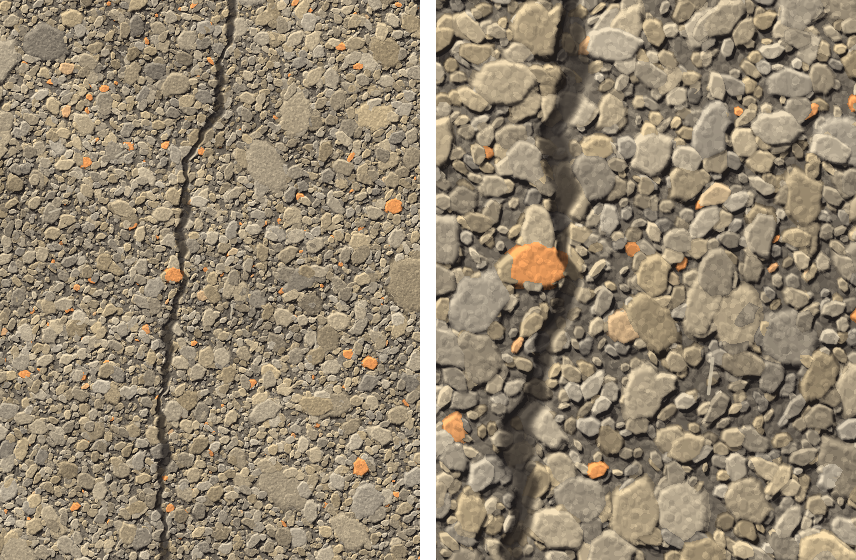
Left, the full canvas; right, a detail of the centre.
Write a Shadertoy shader that draws this texture.

```glsl
// Sunlit weathered asphalt: angular tan and grey stones packed at several sizes,
// split by a wandering crack. Scattered cellular pebbles build a height field,
// which is lit from the upper left with slope shading and short cast shadows.

const vec3 SHADE = vec3(0.23, 0.205, 0.18);
const vec3 SUNLIT = vec3(0.93, 0.85, 0.705);
const vec3 RUST = vec3(1.18, 0.88, 0.66);
const vec3 STRAW = vec3(0.82, 0.77, 0.67);
const vec2 TO_LIGHT = vec2(-0.5, 0.866);

vec3 hash3(vec2 cell) {
    vec3 q = fract(cell.xyx * vec3(0.1031, 0.1030, 0.0973));
    q += dot(q, q.yxz + 33.33);
    return fract((q.xxy + q.yzz) * q.zyx);
}

vec2 rotate(vec2 v, float angle) {
    float c = cos(angle), s = sin(angle);
    return vec2(c * v.x - s * v.y, s * v.x + c * v.y);
}

// Distance to a rounded hexagon, 1 on its rim for radius 1
float angularDistance(vec2 q) {
    vec2 a = abs(q);
    float hexagon = max(a.x, dot(a, vec2(0.5, 0.866)));
    return mix(length(q), hexagon * 1.08, 0.65);
}

// Layer of scattered stones: x = height 0..1, y = random stone value
vec2 pebbles(vec2 p, float frequency, float share, float seed) {
    vec2 grid = p * frequency, base = floor(grid);
    vec2 best = vec2(0.0, 0.4);
    for (int j = -1; j <= 1; j++)
    for (int i = -1; i <= 1; i++) {
        vec2 cell = base + vec2(i, j);
        vec3 place = hash3(cell + seed);
        vec3 form = hash3(cell + seed + 57.3);
        if (form.x > share) continue;
        vec2 q = rotate(grid - cell - place.xy, place.z * 6.283);
        q.y *= 1.0 + 0.7 * form.y;
        q.x += 0.22 * q.y * sin(place.x * 20.0);
        float rim = 1.0 - angularDistance(q) / mix(0.38, 0.74, form.z);
        if (rim <= 0.0) continue;
        float tilt = 0.45 * dot(q, form.yz - 0.5);
        float height = (0.6 + 0.4 * place.x + tilt) * smoothstep(0.0, 0.36, rim);
        if (height > best.x) best = vec2(height, fract(place.y * 7.0 + form.z * 5.0));
    }
    return best;
}

vec2 higher(vec2 a, vec2 b) {
    return a.x > b.x ? a : b;
}

// 1 inside the crack, fading to 0 at its crumbled sides
float crackMask(vec2 p) {
    float path = 0.387 + 0.05 * smoothstep(0.38, 0.75, p.y)
        + 0.09 * smoothstep(0.88, 1.14, p.y) + 0.025 * smoothstep(1.12, 1.35, p.y);
    path += 0.007 * sin(p.y * 31.0) + 0.004 * sin(p.y * 77.0 + 1.0)
        + 0.002 * sin(p.y * 190.0);
    float width = 0.0085 + 0.003 * sin(p.y * 23.0 + 2.0) + 0.002 * sin(p.y * 61.0);
    return 1.0 - smoothstep(width * 0.4, width * 1.5, abs(p.x - path));
}

// Ground surface: x = height in canvas units, y = stone value
vec2 surface(vec2 p) {
    vec2 warped = p + 0.0022 * sin(p.yx * 83.0 + vec2(0.0, 2.0))
        + 0.0011 * sin(p.yx * 217.0 + vec2(1.0, 4.0));
    vec2 top = pebbles(warped, 9.0, 0.2, 11.0) * vec2(0.0155, 1.0);
    top = higher(top, pebbles(warped, 23.0, 0.62, 23.0) * vec2(0.0135, 1.0));
    top = higher(top, pebbles(warped, 43.0, 0.85, 37.0) * vec2(0.0095, 1.0));
    top = higher(top, pebbles(warped, 82.0, 0.9, 51.0) * vec2(0.0055, 1.0));
    top.x += 0.0014 * pebbles(p, 135.0, 0.85, 71.0).x;
    top.x -= 0.014 * crackMask(p);
    return top;
}

// How far nearby stones rise above the light ray leaving the point
float castShadow(vec2 p, float height) {
    float block = 0.0;
    for (int k = 1; k <= 3; k++) {
        float reach = 0.0042 * float(k);
        block = max(block, surface(p + TO_LIGHT * reach).x - height - 0.55 * reach);
    }
    return smoothstep(0.0, 0.005, block);
}

// Sparse dry stalks lying on the ground
float strawMask(vec2 p, float pixel) {
    float mask = 0.0;
    for (int k = 0; k < 6; k++) {
        vec3 r = hash3(vec2(float(k) * 3.7, 91.0));
        vec2 q = rotate(p - r.xy * vec2(1.0, 1.333), r.z * 6.283);
        q.x -= clamp(q.x, -0.014, 0.014);
        mask = max(mask, 1.0 - smoothstep(0.001, 0.001 + pixel, length(q)));
    }
    return mask;
}

void mainImage(out vec4 fragColor, in vec2 fragCoord) {
    vec2 p = fragCoord / iResolution.x;
    vec2 ground = surface(p);
    float stone = ground.y;

    // Light and shade
    float slope = (ground.x - surface(p + TO_LIGHT * 0.0026).x) / 0.0026;
    float tone = 0.59 + 0.3 * (stone - 0.5) + 0.2 * clamp(slope, -1.8, 1.8);
    tone -= 0.3 * castShadow(p, ground.x);
    tone -= 0.25 * (1.0 - smoothstep(0.0, 0.007, ground.x));

    // Mineral specks and broad dusty patches
    tone += 0.2 * (pebbles(p, 170.0, 0.8, 83.0).y - 0.45);
    tone += 0.03 * sin(p.x * 9.0 + 2.0 * sin(p.y * 6.0)) + 0.03 * sin(p.y * 13.0 + p.x * 5.0);
    tone *= 1.0 - 0.75 * crackMask(p);

    // Tan, grey and occasional rusty stones
    vec3 color = mix(SHADE, SUNLIT, clamp(tone, -0.15, 1.05));
    float warmth = fract(stone * 13.0) - 0.5;
    color *= 1.0 + warmth * vec3(0.05, 0.0, -0.12);
    color *= mix(vec3(1.0), RUST, smoothstep(0.982, 0.988, stone));
    color = mix(color, STRAW, 0.8 * strawMask(p, 1.0 / iResolution.x));
    fragColor = vec4(color, 1.0);
}
```
